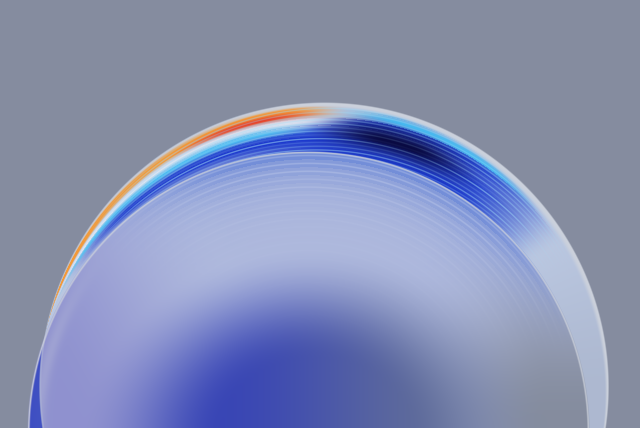
This background is drawn by a WebGL 1 fragment shader. Its source:

```glsl
precision highp float;

uniform vec2 u_resolution;

// Geometry, in units of canvas height
const vec2 SHELL_CENTER = vec2(0.758, 0.096);
const float SHELL_RADIUS = 0.664;
const vec2 DOME_CENTER = vec2(0.721, -0.010);
const float DOME_RADIUS = 0.656;
const vec2 GLOW_CENTER = vec2(0.74, -0.02);
const vec2 GLOW_SIZE = vec2(0.44, 0.36);
const float SHEETS = 13.0;
const float ARC_SPACING = 0.0185;
const float LINE_WIDTH = 0.0013;

// Palette
const vec3 BACKDROP = vec3(0.520, 0.548, 0.622);
const vec3 ICE = vec3(0.73, 0.78, 0.88);
const vec3 WHITE = vec3(0.90, 0.92, 0.96);
const vec3 RIM = vec3(0.80, 0.82, 0.86);
const vec3 ROYAL = vec3(0.07, 0.19, 0.80);
const vec3 NAVY = vec3(0.03, 0.03, 0.24);
const vec3 CYAN = vec3(0.25, 0.76, 0.96);
const vec3 ORANGE = vec3(0.95, 0.60, 0.22);
const vec3 RED = vec3(0.90, 0.25, 0.16);
const vec3 MIST = vec3(0.685, 0.725, 0.865);
const vec3 LILAC = vec3(0.56, 0.57, 0.81);
const vec3 INDIGO = vec3(0.22, 0.27, 0.71);
const vec3 SLATE = vec3(0.38, 0.43, 0.60);
const vec3 ASH = vec3(0.52, 0.55, 0.62);
const vec3 SKY = vec3(0.36, 0.49, 0.84);

float hash(float n) {
  return fract(sin(n * 127.1) * 43758.5453);
}

float bump(float x, float center, float width) {
  float k = (x - center) / width;
  return exp(-k * k);
}

float span(float x, float lo, float hi, float soft) {
  return smoothstep(lo - soft, lo + soft, x) * (1.0 - smoothstep(hi - soft, hi + soft, x));
}

float line(float d, float width, float px) {
  return 1.0 - smoothstep(0.0, width + px, abs(d));
}

// Refracting crescent: t runs from outer to inner rim, a is the angle from the top
vec3 crescentColor(float t, float a, float thickness, float px) {
  float drift = t * SHEETS + 1.6 * a;
  float id = floor(drift);
  float tone = hash(id + 3.0);
  float tw = t + (tone - 0.5) * 0.06;

  vec3 col = mix(ICE, BACKDROP, 0.25 * smoothstep(0.9, 1.6, a));
  float start = mix(0.50, 0.14, smoothstep(-0.2, 0.3, a));
  float blue = smoothstep(start - 0.10, start + 0.16, tw) * span(a, -1.02, 0.83, 0.20);
  blue *= 1.0 - 0.55 * smoothstep(0.78, 1.05, t) * smoothstep(0.1, -0.5, a);
  col = mix(col, ROYAL, blue * (0.80 + 0.20 * tone));
  col = mix(col, SKY, 0.65 * smoothstep(0.5, 0.95, a) * blue);

  // Dark core
  float core = bump(tw, 0.57, 0.25) * span(a, 0.07, 0.52, 0.17);
  col = mix(col, NAVY, core * 0.97);

  // Cyan fringes on both flanks
  float leftCyan = bump(tw, 0.52, 0.09) * span(a, -1.15, -0.12, 0.15);
  float rightCyan = bump(tw, 0.17, 0.07) * span(a, 0.15, 0.78, 0.14);
  col = mix(col, CYAN, 0.85 * max(leftCyan, rightCyan));

  // Warm fringe
  col = mix(col, WHITE, 0.8 * bump(tw, 0.37, 0.09) * span(a, -1.2, 0.0, 0.16));
  col = mix(col, ORANGE, span(t, 0.06, 0.27, 0.06) * span(a, -1.3, -0.02, 0.12));
  col = mix(col, RED, bump(t, 0.24, 0.07) * span(a, -0.48, -0.10, 0.14));

  // Sheet edges
  float edge = (fract(drift) - 0.5) * thickness / SHEETS;
  float shine = line(edge, LINE_WIDTH * 0.6, px) * (0.12 + 0.42 * hash(id + 11.0));
  shine *= smoothstep(0.03, 0.08, thickness) * span(a, -1.1, 0.95, 0.2);
  col = mix(col, mix(CYAN, WHITE, 0.6), shine * (1.0 - 0.7 * core));

  float rim = 1.0 - smoothstep(0.04, 0.12 + 0.06 * smoothstep(0.2, 0.9, a), t);
  return mix(col, RIM, rim * mix(0.55, 0.95, smoothstep(-0.5, 0.0, a)));
}

// Frosted dome with a soft inner glow and arcs below its rim
vec3 domeColor(vec2 p, float depth, float a, float px) {
  float low = 1.0 - smoothstep(0.02, 0.50, p.y);
  vec3 col = mix(LILAC, MIST, smoothstep(0.05, 0.62, p.x + 0.55 * (p.y - 0.25)));
  col = mix(col, ASH, smoothstep(0.95, 1.28, p.x) * low);
  float glow = 1.0 - smoothstep(0.50, 1.25, length((p - GLOW_CENTER) / GLOW_SIZE));
  col = mix(col, mix(INDIGO, SLATE, smoothstep(0.48, 1.08, p.x)), glow);

  float upper = span(a, -0.55, 0.95, 0.35);
  float id = floor(depth / ARC_SPACING);
  float within = fract(depth / ARC_SPACING);
  float fade = exp(-depth / 0.055) * upper;
  col = mix(col, SKY, fade * (0.70 + 0.30 * within));
  float arc = line((within - 0.5) * ARC_SPACING, LINE_WIDTH, px);
  col = mix(col, WHITE, arc * exp(-depth / 0.075) * upper * (0.25 + 0.4 * hash(id)));

  // Rim of the dome
  col = mix(col, RIM, 0.25 * bump(depth, 0.025, 0.015) * smoothstep(-0.8, -1.3, a));
  return mix(col, RIM, 0.75 * line(depth - 0.002, LINE_WIDTH * 1.6, px));
}

void main() {
  float px = 1.0 / u_resolution.y;
  vec2 p = gl_FragCoord.xy * px;
  vec2 q = p - SHELL_CENTER;
  vec2 r = p - DOME_CENTER;
  float shellDepth = SHELL_RADIUS - length(q);
  float domeDepth = DOME_RADIUS - length(r);
  float thickness = max(shellDepth - domeDepth, 0.0001);
  float t = clamp(shellDepth / thickness, 0.0, 1.0);

  vec3 col = BACKDROP;
  vec3 crescent = crescentColor(t, atan(q.x, q.y), thickness, px);
  col = mix(col, crescent, smoothstep(-px, px, shellDepth));

  // Dome, with the deep blue sliver left of the shell
  vec3 dome = domeColor(p, domeDepth, atan(r.x, r.y), px);
  float sliver = smoothstep(0.003, -0.004, shellDepth) * smoothstep(0.002, 0.007, domeDepth);
  dome = mix(dome, mix(INDIGO, ROYAL, 0.4), 0.8 * sliver);
  dome = mix(dome, RIM, 0.5 * line(shellDepth, LINE_WIDTH, px));
  col = mix(col, dome, smoothstep(-px, px, domeDepth));

  gl_FragColor = vec4(col, 1.0);
}
```
